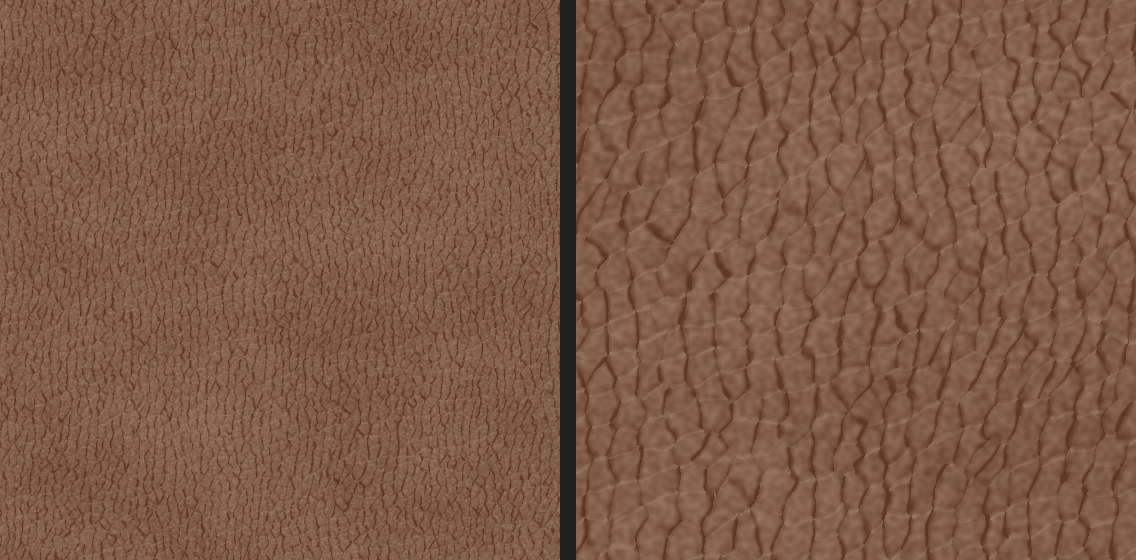
Left: the whole. Right: its middle third, enlarged.
Write a three.js fragment shader that draws this texture.

```glsl
// Brown pebbled leather. A warped, sheared Voronoi lattice forms the pebbles;
// steep borders become dark creases, shallow ones fine pale wrinkles.
// Gradient noise adds pore grain, uneven crease depth and broad mottling.

#define PEBBLES vec2(64.0, 53.0)  // pebbles across and up
#define SLANT 0.24                // rise of the pebble rows to the right
#define JITTER 0.78               // irregularity of pebble centres
#define CREASE_WIDTH 0.21         // in pebble widths
#define CREASE_DEPTH 1.25
#define WRINKLE_GLOW 0.42
#define GRAIN 0.62                // strength of the pores
#define MOTTLE 0.30               // strength of the broad patches
#define BASE_TONE 0.77
#define DARK_BROWN vec3(0.42, 0.27, 0.19)
#define LIGHT_BROWN vec3(0.55, 0.41, 0.32)

varying vec2 vUv;

vec2 hash2(vec2 p) {
  vec3 q = fract(p.xyx * vec3(0.1031, 0.1030, 0.0973));
  q += dot(q, q.yzx + 33.33);
  return fract((q.xx + q.yz) * q.zy);
}

float cornerSlope(vec2 cell, vec2 offset) {
  float angle = 6.2832 * hash2(cell).x;
  return dot(vec2(cos(angle), sin(angle)), offset);
}

float gradientNoise(vec2 p) {
  vec2 i = floor(p);
  vec2 f = fract(p);
  vec2 u = f * f * f * (f * (f * 6.0 - 15.0) + 10.0);
  vec2 e = vec2(1.0, 0.0);
  float low = mix(cornerSlope(i, f), cornerSlope(i + e, f - e), u.x);
  float high = mix(cornerSlope(i + e.yx, f - e.yx), cornerSlope(i + 1.0, f - 1.0), u.x);
  return mix(low, high, u.y);
}

vec2 noisePair(vec2 p) {
  return vec2(gradientNoise(p), gradientNoise(p + vec2(37.2, 91.7)));
}

// Vector from p to the centre of the pebble in a neighbouring cell
vec2 toCentre(vec2 cell, vec2 p) {
  return cell + 0.5 + JITTER * (hash2(cell) - 0.5) - p;
}

// Returns border distance, border normal in yz; also the vector to the centre
vec3 pebbleBorder(vec2 p, out vec2 centre) {
  vec2 home = floor(p);
  vec2 nearestCell = home;
  float nearest = 8.0;
  for (int y = -1; y <= 1; y++) {
    for (int x = -1; x <= 1; x++) {
      vec2 cell = home + vec2(float(x), float(y));
      vec2 r = toCentre(cell, p);
      float d = dot(r, r);
      if (d < nearest) {
        nearest = d;
        nearestCell = cell;
        centre = r;
      }
    }
  }
  vec3 border = vec3(8.0, 1.0, 0.0);
  for (int y = -2; y <= 2; y++) {
    for (int x = -2; x <= 2; x++) {
      vec2 step2 = vec2(float(x), float(y));
      if (dot(step2, step2) > 0.5) {
        vec2 r = toCentre(nearestCell + step2, p);
        vec2 normal = normalize(r - centre);
        float d = dot(0.5 * (r + centre), normal);
        if (d < border.x) border = vec3(d, normal);
      }
    }
  }
  return border;
}

void main() {
  // Pebble lattice: slanted rows, bent broadly and wobbled finely
  vec2 p = vUv * PEBBLES;
  p.y -= SLANT * p.x;
  p += 1.6 * noisePair(vUv * 5.0) + 0.22 * noisePair(p * 1.3);

  vec2 centre;
  vec3 border = pebbleBorder(p, centre);
  float steep = smoothstep(0.2, 0.9, abs(border.y));

  // Dark creases, deeper on the shaded right side and patchy along their run
  float patchy = clamp(0.75 + 1.1 * gradientNoise(p * 0.9 + 17.0), 0.15, 1.3);
  float shade = 0.85 + 0.3 * border.y - 0.2 * border.z;
  float crease = 1.0 - smoothstep(0.0, CREASE_WIDTH, border.x);
  float tone = BASE_TONE - CREASE_DEPTH * crease * patchy * shade * mix(0.3, 1.0, steep);

  // Pale hairline wrinkles along the shallow borders
  float hairline = 1.0 - smoothstep(0.03, 0.13, border.x);
  tone += WRINKLE_GLOW * hairline * (1.0 - steep);

  // Rounded pebbles lit from the upper left
  tone += 0.22 * dot(-centre, vec2(-0.6, 0.8));

  // Pores and broad mottling
  vec2 turned = vec2(0.8 * vUv.x - 0.6 * vUv.y, 0.6 * vUv.x + 0.8 * vUv.y);
  float pores = gradientNoise(turned * 205.0) + 0.6 * gradientNoise(turned.yx * 117.0 + 9.0);
  float mottle = gradientNoise(vUv * vec2(4.0, 6.0) + 3.0) + 0.6 * gradientNoise(turned * 13.0 + 5.0);
  tone += GRAIN * pores + MOTTLE * mottle;

  gl_FragColor = vec4(mix(DARK_BROWN, LIGHT_BROWN, clamp(tone, -0.35, 1.3)), 1.0);
}
```
